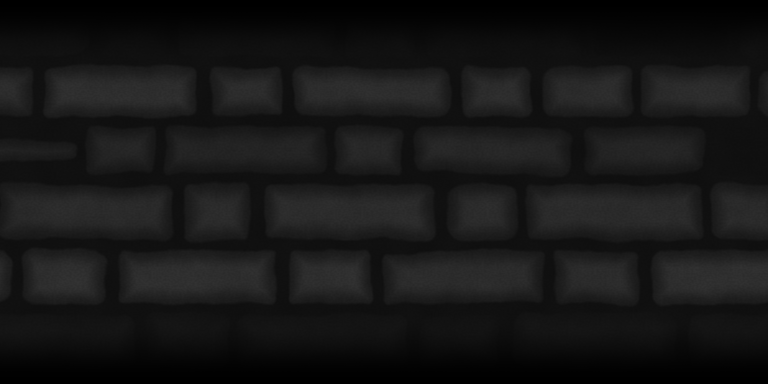
A WebGL 2 fragment shader for this texture:

```glsl
#version 300 es
precision highp float;
// Six courses of dim, hand-cut charcoal bricks that sink into black above and below.
uniform vec2 u_resolution;
out vec4 fragColor;

// Lengths are in canvas heights, so the canvas spans 2 by 1; courses run downwards.
const int COURSES = 6;
const float MORTAR = 0.063;
const float EDGES[7] = float[](0.968, 0.839, 0.684, 0.533, 0.362, 0.196, 0.03);

// Per course: start of a short brick, period, short brick width, brick tone
const vec4 COURSE[6] = vec4[](
  vec4(0.242, 0.643, 0.210, 0.078), vec4(0.531, 0.654, 0.219, 0.170),
  vec4(0.211, 0.646, 0.208, 0.146), vec4(0.464, 0.688, 0.207, 0.168),
  vec4(0.042, 0.693, 0.250, 0.176), vec4(0.365, 0.708, 0.245, 0.086));

// Per course: shift of the last short brick's two ends, index of a worn and a thin brick
const vec4 WEAR[6] = vec4[](
  vec4(0.0, 0.17, 4.0, 9.0), vec4(-0.18, -0.095, 9.0, 9.0),
  vec4(0.0, 0.14, 5.0, -1.0), vec4(0.0, 0.0, 9.0, 9.0),
  vec4(0.0, 0.0, 9.0, 9.0), vec4(0.0, 0.0, 9.0, 9.0));

float hash(vec2 p) {
  vec3 q = fract(p.xyx * vec3(0.1031, 0.1030, 0.0973));
  q += dot(q, q.yzx + 33.33);
  return fract((q.x + q.y) * q.z);
}

// Gradient noise, about -0.7 to 0.7
float corner(vec2 cell, vec2 offset) {
  float angle = 6.2832 * hash(cell + 71.0);
  return dot(vec2(cos(angle), sin(angle)), offset);
}

float noise(vec2 p) {
  vec2 i = floor(p), f = p - i;
  vec2 u = f * f * f * (f * (f * 6.0 - 15.0) + 10.0);
  vec2 e = vec2(1.0, 0.0);
  return mix(mix(corner(i, f), corner(i + e, f - e), u.x),
             mix(corner(i + e.yx, f - e.yx), corner(i + 1.0, f - 1.0), u.x), u.y);
}

float roundedBox(vec2 p, vec2 halfSize, float radius) {
  vec2 q = abs(p) - halfSize + radius;
  return length(max(q, 0.0)) + min(max(q.x, q.y), 0.0) - radius;
}

// Horizontal place of joint k: even joints open a short brick, odd ones close it
float jointAt(vec4 course, vec4 wear, int k) {
  int pair = (k + 8) / 2 - 4;
  bool closing = (k & 1) == 1;
  float x = course.x + course.y * float(pair);
  if (closing) x += course.z;
  if (pair == 2) x += closing ? wear.y : wear.x;
  return x;
}

// Left joint, right joint and index of the brick around x
vec3 findBrick(vec4 course, vec4 wear, float x) {
  vec3 span = vec3(-1.0, 3.0, -3.0);
  for (int k = -3; k < 9; k++) {
    float joint = jointAt(course, wear, k);
    if (joint <= x) span.xz = vec2(joint, float(k));
    else span.y = min(span.y, joint);
  }
  return span;
}

// Signed distance to one brick with uneven gaps, corners and sides
float brickDistance(vec2 p, vec3 span, float top, float bottom, vec2 id, bool thin) {
  vec2 center = 0.5 * vec2(span.x + span.y, top + bottom);
  vec2 halfSize = 0.5 * vec2(span.y - span.x, top - bottom);
  halfSize -= vec2(mix(0.010, 0.021, hash(id)), mix(0.012, 0.016, hash(id + 5.0)));
  vec2 q = p - center;
  if (thin) halfSize.y -= 0.028 + 0.06 * max(q.x, 0.0);
  q.y += 0.05 * (hash(id + 9.0) - 0.5) * q.x;
  vec2 seed = id * 7.31;
  q += 0.011 * vec2(noise(p * 13.0 + seed), noise(p * 11.0 - seed));
  q += 0.003 * noise(p * 45.0 + seed);
  float radius = mix(0.012, 0.042, pow(hash(id + 3.0), 2.0));
  return roundedBox(q, halfSize, radius);
}

float brickTone(vec2 p, float depth, float tone, vec2 id) {
  float glow = smoothstep(0.0, 0.052, depth);
  float shade = mix(MORTAR, tone, 0.36 + 0.64 * glow);
  float mottle = 0.09 * noise(p * 9.0 + id) + 0.05 * noise(p * 32.0);
  return shade * (1.0 + mottle + 0.08 * (hash(id + 13.0) - 0.5));
}

void main() {
  vec2 p = gl_FragCoord.xy / u_resolution * vec2(2.0, 1.0);

  // Find the course and the brick
  int row = 0;
  for (int i = 1; i < COURSES; i++) if (p.y < EDGES[i]) row = i;
  vec4 course = COURSE[row], wear = WEAR[row];
  vec3 span = findBrick(course, wear, p.x);
  vec2 id = vec2(span.z + 20.0, float(row) * 3.0 + 2.0);
  float d = brickDistance(p, span, EDGES[row], EDGES[row + 1], id, span.z == wear.w);

  // Lay the brick over the mortar
  float tone = span.z == wear.z ? MORTAR * 0.9 : course.w;
  float soft = max(0.005, 1.0 / u_resolution.y);
  float mortar = MORTAR * (1.0 + 0.12 * noise(p * 14.0));
  float value = mix(mortar, brickTone(p, -d, tone, id), 1.0 - smoothstep(-soft, soft, d));

  // Fine grain, then the fade at top and bottom
  value *= 1.0 + 0.11 * noise(p * vec2(150.0, 190.0));
  value *= smoothstep(0.0, 0.17, min(p.y, 1.0 - p.y));
  fragColor = vec4(vec3(value), 1.0);
}
```
